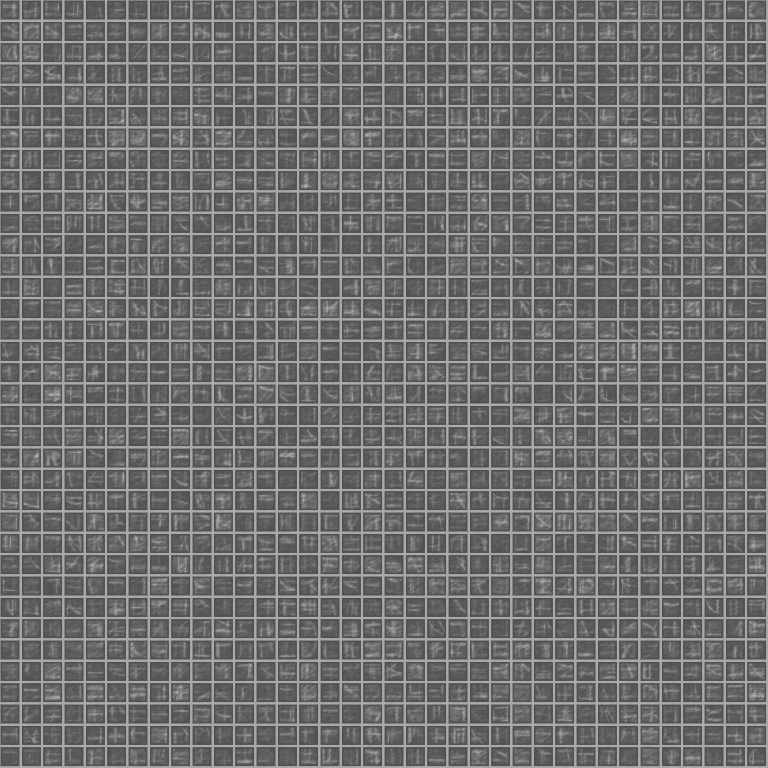
Write a Shadertoy shader that draws this pattern.

```glsl
const float TILES = 36.0;
const float GROUT_HALF_WIDTH = 0.056;
const vec2 GRID_SHIFT = vec2(0.03, -0.03);

vec2 hash2(vec2 p) {
    vec3 q = fract(p.xyx * vec3(0.1031, 0.1030, 0.0973));
    q += dot(q, q.yzx + 33.33);
    return fract((q.xx + q.yz) * q.zy);
}

float valueNoise(vec2 p) {
    vec2 i = floor(p), f = fract(p);
    f = f * f * (3.0 - 2.0 * f);
    float low = mix(hash2(i).x, hash2(i + vec2(1, 0)).x, f.x);
    float high = mix(hash2(i + vec2(0, 1)).x, hash2(i + 1.0).x, f.x);
    return mix(low, high, f.y);
}

vec2 rotate(vec2 p, float angle) {
    float c = cos(angle), s = sin(angle);
    return vec2(c * p.x + s * p.y, c * p.y - s * p.x);
}

float ridge(float d, float width) {
    return exp(-d * d / (width * width));
}

// Straight and curved brush marks inside one tile
float brushMarks(vec2 cell, vec2 p, float px) {
    float sum = 0.0;
    for (int i = 0; i < 4; i++) {
        vec2 seed = cell + float(i) * vec2(47.0, 71.0);
        vec2 place = hash2(seed + 3.0);
        vec2 style = hash2(seed + 19.0);
        vec2 size = hash2(seed + 37.0);
        float freeform = step(0.8, style.x);
        float square = step(0.45, style.x) * 1.5708 + (size.x - 0.5) * 0.08;
        float angle = mix(square, style.y * 6.2832, freeform);
        vec2 q = rotate(p - mix(vec2(0.18), vec2(0.82), place), angle);
        float bend = freeform * (size.y - 0.2) * 1.1;
        float width = max(mix(0.03, 0.075, size.x), 0.45 * px);
        float reach = mix(0.4, 0.95, size.y);
        float fade = 1.0 - smoothstep(0.3 * reach, reach, abs(q.x));
        sum += ridge(q.y - bend * q.x * q.x, width) * fade * style.y * style.y;
    }
    return sum;
}

// Large arcs that cross several tiles
float wideRing(vec2 p, float px) {
    vec2 block = floor(p / 4.0);
    vec2 seed = hash2(block + 91.0);
    vec2 center = (block + mix(vec2(0.36), vec2(0.64), hash2(block + 57.0))) * 4.0;
    float radius = mix(0.7, 1.35, seed.x);
    float d = length(p - center) - radius;
    return ridge(d, max(0.055, 0.5 * px)) * step(0.45, seed.y) * valueNoise(p * 1.7);
}

// Streaks shared along a row or a column, broken from tile to tile
float sharedStreak(float along, float across, float line, float px) {
    float height = mix(0.2, 0.8, hash2(vec2(line, 13.0)).x);
    float strength = valueNoise(vec2(along * 0.9, line * 3.7));
    return ridge(across - height, max(0.055, 0.5 * px)) * strength * strength;
}

void mainImage(out vec4 fragColor, in vec2 fragCoord) {
    float px = TILES / iResolution.y;
    vec2 p = fragCoord * px + GRID_SHIFT;
    vec2 cell = floor(p), local = fract(p);
    vec2 border = min(local, 1.0 - local);
    float edge = min(border.x, border.y);
    vec2 tileRandom = hash2(cell + 7.0);

    // Short runs of slightly lighter tiles
    float cluster = valueNoise(cell * vec2(0.65, 0.8) + 5.0);
    float wash = 0.035 + 0.085 * pow(tileRandom.x, 5.0) * (0.6 + 0.5 * cluster);

    // Fine diagonal scuffs in the glaze
    vec2 grain = rotate(p, 0.5) * vec2(6.0, 12.0);
    float scuff = valueNoise(grain);
    float wear = wash * (0.4 + 1.2 * scuff) + 0.025 * scuff * scuff;

    float marks = brushMarks(cell, local, px) * mix(0.75, 1.05, cluster);
    marks += 0.8 * wideRing(p, px);
    marks += 0.6 * sharedStreak(p.x, local.y, cell.y, px);
    marks += 0.4 * sharedStreak(p.y, local.x, cell.x + 100.0, px);
    marks = 1.0 - exp(-marks);

    // Dark rim between the glaze and the grout
    float inner = smoothstep(0.07, 0.19, edge);
    float tile = 0.308 + inner * (wear + marks * 0.33 * (0.6 + 0.5 * scuff));

    float groutTone = 0.665 + 0.03 * (valueNoise(p * 5.0) - 0.5);
    float grout = 1.0 - smoothstep(GROUT_HALF_WIDTH - 0.5 * px,
                                   GROUT_HALF_WIDTH + 0.5 * px, edge);
    fragColor = vec4(vec3(mix(tile, groutTone, grout)), 1.0);
}
```
